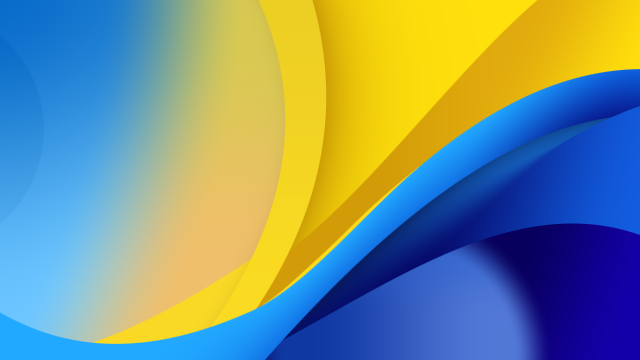
This background is drawn by a Shadertoy shader. Its source:

```glsl
// Overlapping glossy waves: a blue-to-gold disc, yellow sheets and a blue ribbon.

// Cubic curve whose control values a..d are evenly spaced from x0 to x1.
float curve(float x, float x0, float x1, float a, float b, float c, float d) {
    float t = (x - x0) / (x1 - x0), s = 1.0 - t;
    return a*s*s*s + 3.0*b*s*s*t + 3.0*c*s*t*t + d*t*t*t;
}

// Antialiased coverage, full where the signed value is positive.
float cover(float d) {
    return clamp(0.5 + d / max(fwidth(d), 1e-5), 0.0, 1.0);
}

float ribbonTop(float x) {
    float left = curve(x, 0.0, 0.694, 0.132, 0.0, 0.032, 0.134);
    float middle = curve(x, 0.694, 1.157, 0.134, 0.202, 0.398, 0.530);
    float right = curve(x, 1.157, 1.778, 0.530, 0.708, 0.806, 0.808);
    return x < 0.694 ? left : x < 1.157 ? middle : right;
}

vec3 yellowSheets(vec2 p, float discEdge, float top) {
    // Bright sheet, shaded beside the disc
    float shade = exp(-max(p.x - discEdge, 0.0) / 0.10);
    vec3 col = mix(vec3(1.0, 0.88, 0.05), vec3(0.80, 0.62, 0.02), shade);

    // Golden fold, brightening towards the right
    float fold = curve(p.x, 0.829, 1.493, 0.324, 0.502, 0.810, 1.0) - p.y;
    float light = smoothstep(1.38, 1.80, p.x - 0.5*(p.y - 0.82));
    vec3 gold = mix(vec3(0.82, 0.61, 0.03), vec3(0.88, 0.67, 0.05), smoothstep(1.0, 1.4, p.x));
    col = mix(col, mix(gold, vec3(1.0, 0.87, 0.05), light), cover(fold));

    // Thin bright rim above the ribbon
    float rim = 0.014 * smoothstep(0.70, 0.88, p.x) * smoothstep(1.20, 0.98, p.x);
    return mix(col, vec3(0.99, 0.86, 0.10), cover(top + rim - p.y) * step(0.001, rim));
}

vec3 discFace(vec2 p) {
    vec3 blue = mix(vec3(0.42, 0.77, 1.0), vec3(0.03, 0.42, 0.79), smoothstep(0.1, 1.05, p.y));
    blue += vec3(0.07, 0.06, 0.02) * smoothstep(0.0, 0.4, p.x);
    blue -= 0.025 * cover(0.342 - length(p - vec2(-0.22, 0.64)));
    vec3 warm = mix(vec3(0.94, 0.75, 0.42), vec3(0.85, 0.79, 0.32), smoothstep(0.25, 0.9, p.y));
    float center = 0.20 + 0.5*p.y - 0.22*p.y*p.y;
    return mix(blue, warm, smoothstep(-0.20, 0.22, p.x - center));
}

vec3 lowerWaves(vec2 p, float ribbonLow) {
    // Shaded underside of the ribbon
    vec3 col = mix(vec3(0.03, 0.12, 0.45), vec3(0.08, 0.38, 0.76), smoothstep(0.9, 1.5, p.x));
    col *= 1.0 - 0.25 * exp(-max(ribbonLow - p.y, 0.0) / 0.03);

    // Deep blue wave, its edge dissolving to the left
    float wave = curve(p.x, 0.856, 1.778, 0.109, 0.294, 0.600, 0.706) - p.y;
    float blur = 0.07 * smoothstep(1.62, 1.20, p.x);
    float mask = mix(cover(wave), smoothstep(-blur - 0.002, blur + 0.002, wave),
                     smoothstep(1.62, 1.5, p.x));
    float light = smoothstep(1.15, 1.8, p.x - 0.25*(p.y - 0.5));
    vec3 deep = mix(vec3(0.02, 0.02, 0.40), vec3(0.07, 0.36, 0.87), light);
    col = mix(col, deep, mask);

    // Front hill with a soft round glow
    float hill = curve(p.x, 0.799, 1.778, 0.0625, 0.241, 0.463, 0.347) - p.y;
    vec3 navy = mix(vec3(0.03, 0.0, 0.36), vec3(0.08, 0.0, 0.66),
                    smoothstep(1.35, 1.75, p.x - 0.35*(p.y - 0.1)));
    vec3 glow = mix(vec3(0.06, 0.22, 0.64), vec3(0.32, 0.47, 0.84), smoothstep(0.85, 1.38, p.x));
    glow = mix(glow, vec3(0.17, 0.38, 0.80), smoothstep(0.12, 0.32, p.y) * 0.6);
    float inside = smoothstep(0.05, -0.06, length(p - vec2(1.11, 0.0)) - 0.377);
    return mix(col, mix(navy, glow, inside), cover(hill));
}

vec3 ribbonColor(vec2 p, float top, float low) {
    float across = clamp((top - p.y) / max(top - low, 0.05), 0.0, 1.0);
    vec3 col = mix(vec3(0.13, 0.66, 1.0), vec3(0.07, 0.45, 0.90),
                   across * smoothstep(0.35, 0.75, p.x));
    vec3 dusk = mix(vec3(0.05, 0.38, 0.88), vec3(0.03, 0.10, 0.56), across);
    return mix(col, dusk, smoothstep(1.30, 1.80, p.x + 0.08*across));
}

void mainImage(out vec4 fragColor, in vec2 fragCoord) {
    // Height runs 0 to 1; the width is scaled to a 16:9 frame
    vec2 p = fragCoord / iResolution.xy * vec2(16.0 / 9.0, 1.0);

    float top = ribbonTop(p.x);
    float low = curve(p.x, 0.736, 1.778, 0.0, 0.394, 0.671, 0.681);
    float outer = curve(p.y, 1.0, 0.144, 0.868, 0.949, 0.903, 0.713);
    float inner = curve(p.y, 1.0, 0.093, 0.718, 0.854, 0.799, 0.586);

    vec3 col = yellowSheets(p, outer, top);

    // Disc: yellow ring, gradient face and lower wedge
    vec3 ring = mix(vec3(0.98, 0.86, 0.13), vec3(0.93, 0.81, 0.14), smoothstep(0.1, 1.0, p.y));
    float wedge = curve(p.x, 0.266, 0.694, 0.051, 0.102, 0.183, 0.278) - p.y;
    vec3 face = mix(discFace(p), vec3(0.98, 0.85, 0.15), cover(wedge) * step(0.2, p.x));
    face *= 1.0 - 0.05 * exp(-max(inner - p.x, 0.0) / 0.02);
    col = mix(col, ring, cover(outer - p.x));
    col = mix(col, face, cover(inner - p.x));

    // Ribbon sweeping over the darker waves
    col = mix(col, ribbonColor(p, top, low), cover(top - p.y));
    col = mix(col, lowerWaves(p, low), cover(low - p.y));

    // The deep wave also laps over the ribbon at the far right
    float lap = curve(p.x, 0.856, 1.778, 0.109, 0.294, 0.600, 0.706) - p.y;
    col = mix(col, lowerWaves(p, low), cover(lap) * step(1.6, p.x));

    fragColor = vec4(clamp(col, 0.0, 1.0), 1.0);
}
```
